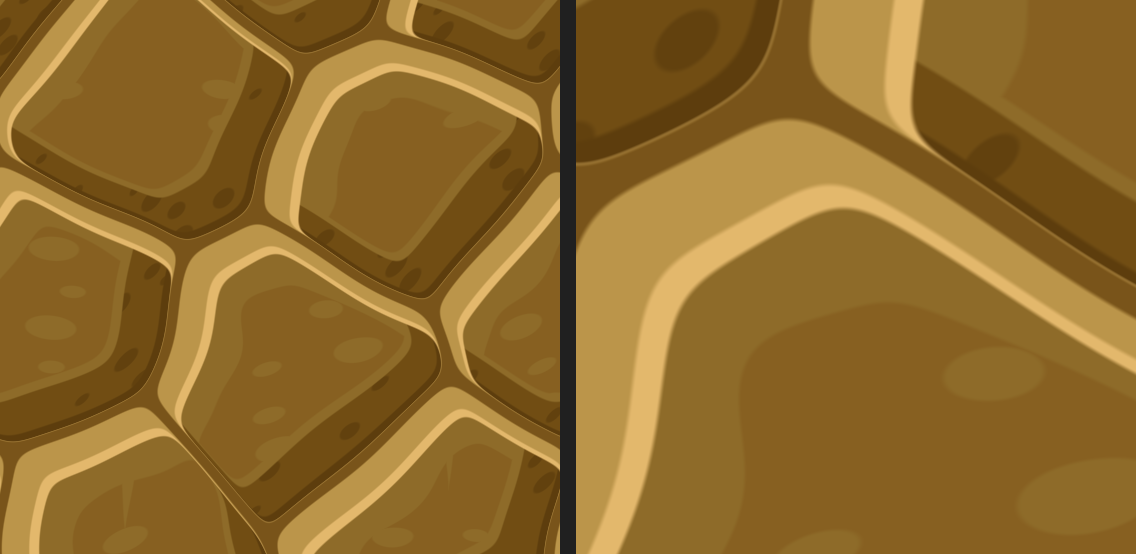
Left, the full canvas; right, a detail of the centre.
Give the GLSL for this texture, as a Shadertoy shader.

```glsl
// Cartoon stone wall: large rounded boulders set in brown mortar.
// Jittered brick-lattice cells give the stones; each cell edge is inset by a
// width that depends on how it faces the light, giving tapered bevels.

float hash(vec2 p) {
    return fract(sin(dot(p, vec2(41.3, 289.1))) * 4375.5);
}

float fill(float d) {
    float soft = max(0.0018, 0.8 / iResolution.y);
    return smoothstep(soft, -soft, d);
}

// Centre of the stone with the given lattice index
vec2 stoneCentre(vec2 id) {
    float phase = 2.9 * id.x + 2.094 * (id.y * id.y - 1.0);
    float rowShift = 0.25 * (1.0 - mod(id.y, 2.0)) + 0.04 * sin(1.571 * id.y);
    return vec2(0.5 * id.x + rowShift + 0.05 * sin(phase),
                0.02 + 0.37 * id.y + 0.07 * cos(phase));
}

// Scattered tilted ellipses, one at most per cell
float spots(vec2 p, float tilt, float size, float share) {
    float c = cos(tilt), s = sin(tilt);
    vec2 q = vec2(c * p.x + s * p.y, c * p.y - s * p.x) * vec2(1.0, 2.1) / size;
    vec2 id = floor(q);
    vec2 centre = 0.5 + 0.36 * (vec2(hash(id), hash(id + 7.3)) - 0.5);
    float radius = mix(0.13, 0.31, hash(id + 3.7));
    float d = (length(q - id - centre) - radius) * size * 0.6;
    return fill(d) * step(hash(id + 19.1), share);
}

void mainImage(out vec4 fragColor, in vec2 fragCoord) {
    vec2 uv = fragCoord / iResolution.y;

    // Gentle wobble of the outlines
    vec2 p = uv + 0.010 * sin(uv.yx * vec2(11.0, 9.0) + vec2(0.4, 2.0))
                + 0.004 * sin(uv.yx * vec2(27.0, 24.0) + vec2(1.0, 4.0));

    // Nearest stone
    vec2 base = floor(vec2(p.x / 0.5, p.y / 0.37));
    vec2 stone = base, centre = vec2(0.0);
    float nearest = 9.0;
    for (int j = -2; j <= 2; j++)
    for (int i = -2; i <= 2; i++) {
        vec2 id = base + vec2(i, j);
        vec2 c = stoneCentre(id);
        float d = length(p - c);
        if (d < nearest) { nearest = d; stone = id; centre = c; }
    }

    // Rounded insets of the stone: soft minimum over its edges
    const float ROUND = 0.011;
    vec2 light = normalize(vec2(-0.6, 0.8));
    float litWidth = mix(0.036, 0.058, hash(stone + 2.0));
    float body = 0.0;
    vec3 lit = vec3(0.0), dark = vec3(0.0);
    for (int j = -3; j <= 3; j++)
    for (int i = -3; i <= 3; i++) {
        vec2 id = base + vec2(i, j);
        if (distance(id, stone) < 0.5) continue;
        vec2 other = stoneCentre(id);
        vec2 normal = normalize(other - centre);
        float facing = dot(normal, light);
        float edge = dot(0.5 * (centre + other) - p, normal) - 0.009;
        float litInset = litWidth * smoothstep(0.05, 0.75, facing);
        float darkInset = 0.082 * smoothstep(0.0, 0.75, -facing);
        body += exp(-edge / ROUND);
        lit += exp((litInset * vec3(1.0, 1.36, 2.5) - edge) / ROUND);
        dark += exp((darkInset * vec3(0.17, 1.0, 1.22) - edge) / ROUND);
    }
    body = -ROUND * log(body);
    lit = -ROUND * log(lit);
    dark = -ROUND * log(dark);

    // Olive rim around the face, wavy on the lit side, with a notch on some
    float wave = 0.007 * sin(p.x * 29.0 + p.y * 17.0) + 0.004 * sin(p.y * 47.0);
    float rim = min(lit.z + wave, dark.z);
    vec2 local = p - centre;
    float notch = abs(local.x - 0.03) - (local.y - 0.05) / 8.0;
    if (hash(stone + 5.0) > 0.5) rim = min(rim, notch);

    // Face with pale spots
    vec3 olive = vec3(0.555, 0.420, 0.160);
    vec3 face = vec3(0.530, 0.376, 0.130);
    float tilt = mix(-0.1, 0.6, hash(stone + 11.0));
    face = mix(face, olive, max(fill(rim), spots(p, tilt, 0.155, 0.55)));

    // Shaded flank with dark pits and a darker outline
    vec3 outline = vec3(0.365, 0.240, 0.050);
    vec3 shade = vec3(0.442, 0.302, 0.076);
    shade = mix(shade, outline, 0.75 * spots(p, 0.75, 0.085, 0.4));
    face = mix(face, shade, fill(dark.y));
    face = mix(face, outline, fill(dark.x));

    // Lit bevel: bright inner line, then the tan slope
    face = mix(face, vec3(0.890, 0.720, 0.425), fill(lit.y));
    face = mix(face, vec3(0.735, 0.585, 0.290), fill(lit.x));

    vec3 mortar = vec3(0.475, 0.330, 0.100);
    fragColor = vec4(mix(mortar, face, fill(-body)), 1.0);
}
```
